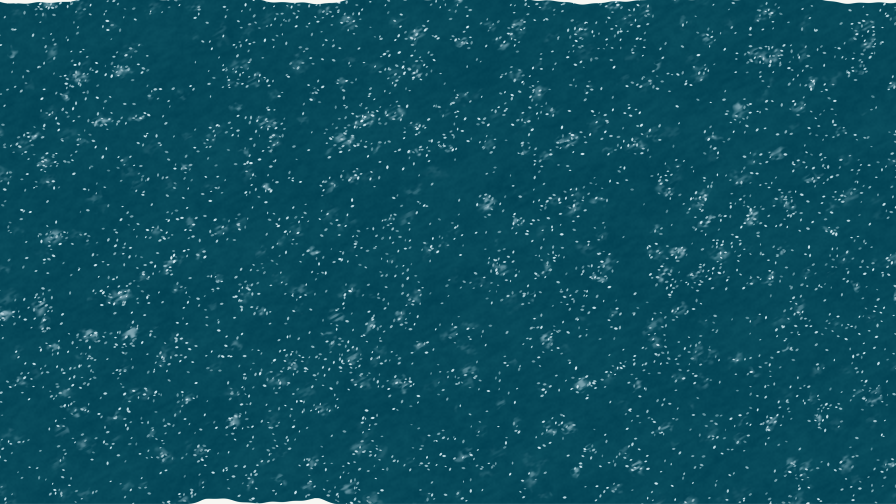
Reproduce this texture procedurally as a Shadertoy shader.

```glsl
// Sunlit open sea: deep teal water carrying slanted foam patches and tiny glints.
// Layered sines bend the surface; cellular scatter places the patches and glints,
// and thin pale torn strips show along the top and bottom edges.

const vec3 DEEP  = vec3(0.00, 0.250, 0.320);
const vec3 SWELL = vec3(0.055, 0.325, 0.385);
const vec3 FOAM  = vec3(0.68, 0.79, 0.83);
const vec3 GLINT = vec3(0.90, 0.95, 0.97);
const vec3 PAPER = vec3(0.97, 0.97, 0.95);

const float PATCH_CELL = 0.066;
const float GLINT_CELL = 0.0088;
const float SLANT = 0.5;

vec3 hash3(vec2 cell, float seed) {
    vec3 q = fract(vec3(cell.xyx + seed) * vec3(0.1031, 0.1030, 0.0973));
    q += dot(q, q.yxz + 33.33);
    return fract((q.xxy + q.yzz) * q.zyx);
}

vec2 rotate(vec2 v, float angle) {
    float c = cos(angle), s = sin(angle);
    return vec2(c * v.x + s * v.y, c * v.y - s * v.x);
}

float valueNoise(vec2 p, float seed) {
    vec2 i = floor(p), f = fract(p);
    f = f * f * (3.0 - 2.0 * f);
    float low  = mix(hash3(i, seed).x, hash3(i + vec2(1, 0), seed).x, f.x);
    float high = mix(hash3(i + vec2(0, 1), seed).x, hash3(i + vec2(1, 1), seed).x, f.x);
    return mix(low, high, f.y);
}

// Sum of sines, each octave turned and bent by the one before; about -1 to 1.
float layeredSines(vec2 p) {
    float sum = 0.0, amplitude = 0.5;
    for (int i = 0; i < 4; i++) {
        sum += amplitude * sin(p.x + 1.7 * sin(p.y + 2.0 * sum));
        p = rotate(p, 1.1) * 1.8 + 3.1;
        amplitude *= 0.6;
    }
    return sum;
}

// Soft ellipses of random size, tilt and strength, one per cell.
float patches(vec2 p, float spread) {
    vec2 base = floor(p / PATCH_CELL);
    float total = 0.0;
    for (int y = -1; y <= 1; y++)
    for (int x = -1; x <= 1; x++) {
        vec2 cell = base + vec2(x, y);
        vec3 place = hash3(cell, 11.0), form = hash3(cell, 47.0);
        vec2 d = p - (cell + place.xy) * PATCH_CELL;
        d = rotate(d, SLANT + 1.6 * (form.x - 0.5));
        vec2 radius = vec2(0.015, 0.009) * (0.7 + 0.8 * form.y) * spread;
        float strength = 0.15 + 0.85 * place.z * place.z;
        total += strength * smoothstep(1.3, 0.2, length(d / radius));
    }
    return min(total, 1.0);
}

// Chance of a glint: higher near foam and along broad slanted bands.
float glintChance(vec2 p) {
    vec2 q = rotate(p, SLANT);
    float bands = valueNoise(q * vec2(9.0, 19.0), 5.0);
    return 0.04 + 0.24 * bands * bands + 0.50 * patches(p, 2.0);
}

// Tiny bright flecks, edges smoothed over one pixel.
float glints(vec2 p, float pixel) {
    vec2 base = floor(p / GLINT_CELL);
    float light = 0.0;
    for (int y = -1; y <= 1; y++)
    for (int x = -1; x <= 1; x++) {
        vec2 cell = base + vec2(x, y);
        vec3 place = hash3(cell, 3.0), form = hash3(cell, 71.0);
        vec2 centre = (cell + place.xy) * GLINT_CELL;
        vec2 d = rotate(p - centre, SLANT + 2.0 * (form.x - 0.5));
        float radius = mix(0.0014, 0.0027, form.y);
        float dist = length(d * vec2(0.75, 1.2));
        float fleck = smoothstep(radius + 0.7 * pixel, radius - 0.7 * pixel, dist);
        float lit = step(place.z, glintChance(centre));
        light = max(light, lit * fleck * mix(0.35, 0.90, form.z));
    }
    return light;
}

// Heights of the pale strips left uncovered at the top (x) and bottom (y).
vec2 tornStrips(float x) {
    float rough = 0.0015 * sin(x * 61.0) + 0.0008 * sin(x * 143.0);
    float top = 0.004 * sin(x * 11.0 + 1.2) + 0.003 * sin(x * 23.0) + rough;
    float window = smoothstep(0.15, 0.11, abs(x - 0.52));
    float bottom = window * (0.006 + 0.004 * cos((x - 0.42) * 30.0) + rough);
    return vec2(top, bottom);
}

void mainImage(out vec4 fragColor, in vec2 fragCoord) {
    float pixel = 1.0 / iResolution.y;
    vec2 p = fragCoord * pixel;
    vec2 slanted = rotate(p, SLANT);

    // Water: broad swell, small ripples and fine grain
    float swell = 0.5 + 0.45 * layeredSines(slanted * vec2(13.0, 26.0));
    float ripple = valueNoise(slanted * vec2(65.0, 130.0), 23.0);
    float grain = valueNoise(p * 260.0, 31.0);
    vec3 color = mix(DEEP, SWELL, 0.35 * swell + 0.35 * ripple + 0.20 * grain);

    // Foam: patches with bent outlines, broken up by streaks
    vec2 bend = vec2(valueNoise(p * 90.0, 7.0), valueNoise(p * 90.0, 19.0)) - 0.5;
    float streaks = valueNoise(slanted * vec2(110.0, 230.0), 53.0);
    float foam = patches(p + 0.016 * bend, 1.0) * smoothstep(0.1, 0.9, streaks);
    color = mix(color, FOAM, 0.75 * foam);

    // Sun glints
    color = mix(color, GLINT, glints(p, pixel));

    // Torn strips
    vec2 strips = tornStrips(p.x);
    vec2 gap = vec2(1.0 - p.y, p.y) - strips;
    float paper = smoothstep(0.7 * pixel, -0.7 * pixel, min(gap.x, gap.y));
    fragColor = vec4(mix(color, PAPER, paper), 1.0);
}
```
